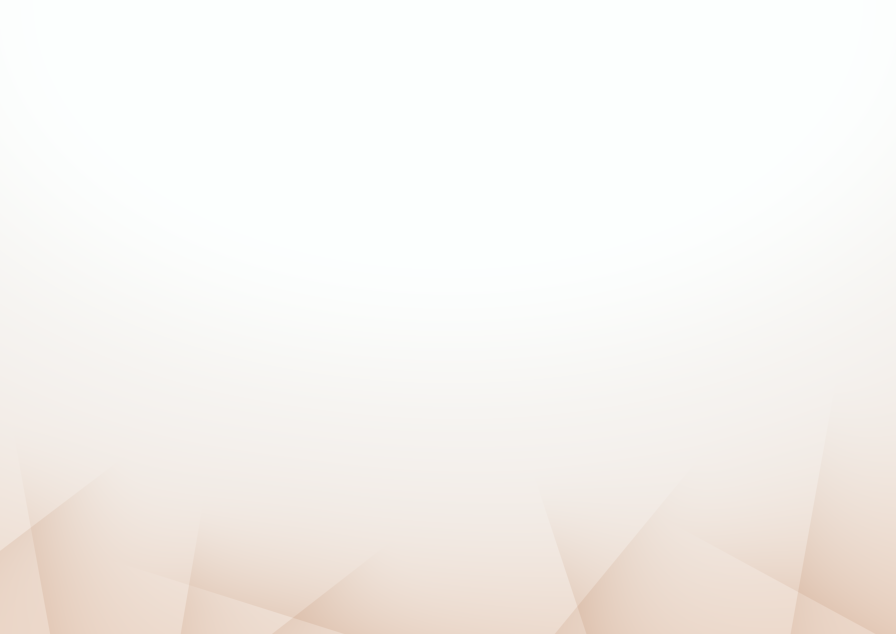
Write a Shadertoy shader that draws this background.

```glsl
#define WHITE vec3(0.99, 1.0, 0.998)
#define PALE vec3(0.955, 0.94, 0.925)
#define PEACH vec3(0.928, 0.85, 0.795)
#define SHADE vec3(0.045, 0.085, 0.115)
#define GLOW_CENTER vec2(0.707, 1.0)
#define GLOW_STRETCH vec2(0.65, 1.0)
#define FOLD_WIDTH 0.075
#define FOLD_STRENGTH 0.8

// Each fold runs from a faint tip (xy) to a strong foot (zw)
const int FOLD_COUNT = 9;
const vec4 FOLDS[FOLD_COUNT] = vec4[FOLD_COUNT](
    vec4(0.018, 0.337, 0.079, 0.0),
    vec4(0.203, 0.285, 0.0, 0.131),
    vec4(0.322, 0.217, 0.285, 0.0),
    vec4(0.147, 0.125, 0.543, 0.0),
    vec4(0.626, 0.153, 0.429, 0.0),
    vec4(0.838, 0.263, 0.925, 0.0),
    vec4(1.114, 0.291, 0.875, 0.0),
    vec4(1.031, 0.190, 1.381, 0.0),
    vec4(1.322, 0.420, 1.247, 0.0)
);

// Soft wash that warms with distance from the top centre
vec3 backdrop(vec2 p) {
    float radius = length((p - GLOW_CENTER) * GLOW_STRETCH);
    vec3 color = mix(WHITE, PALE, smoothstep(0.38, 0.80, radius));
    return mix(color, PEACH, smoothstep(0.70, 1.15, radius));
}

// One-sided shadow: crisp at the crease, fading outward and toward the tip
float foldShadow(vec2 p, vec2 tip, vec2 foot, float pixel) {
    vec2 span = foot - tip;
    vec2 along = normalize(span);
    vec2 normal = vec2(-along.y, along.x);
    float side = dot(p - tip, normal);
    float progress = dot(p - tip, along) / length(span);
    float edge = smoothstep(-pixel, pixel, side);
    float falloff = exp(-max(side, 0.0) / FOLD_WIDTH);
    return edge * falloff * smoothstep(0.0, 0.85, progress);
}

void mainImage(out vec4 fragColor, in vec2 fragCoord) {
    vec2 p = fragCoord / iResolution.y;
    float pixel = 0.75 / iResolution.y;
    vec3 color = backdrop(p);

    // Overlapping translucent folds
    for (int i = 0; i < FOLD_COUNT; i++) {
        float shadow = foldShadow(p, FOLDS[i].xy, FOLDS[i].zw, pixel);
        color *= 1.0 - FOLD_STRENGTH * shadow * SHADE;
    }
    fragColor = vec4(color, 1.0);
}
```
